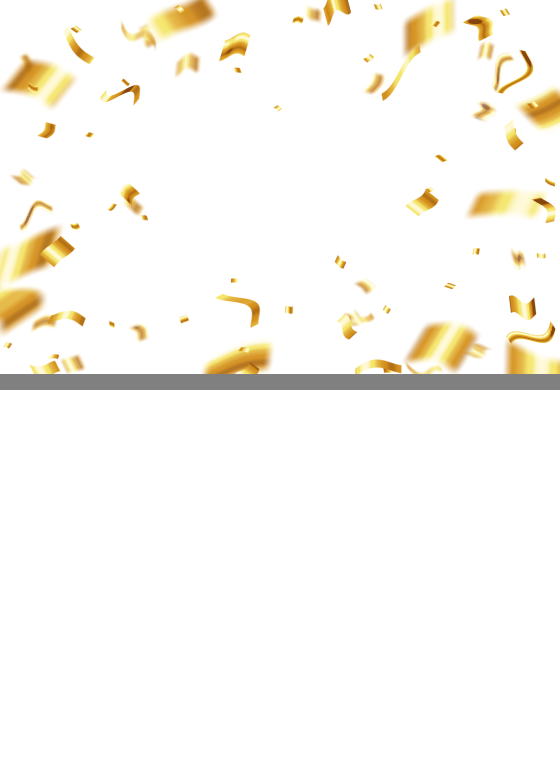
Top: the whole. Bottom: its middle third, enlarged.
Reproduce this background procedurally as a WebGL 1 fragment shader.

```glsl
precision highp float;
// Golden confetti and ribbons, sharp and out of focus, around an empty white centre.

uniform vec2 u_resolution;

// Four random values from one number
vec4 hash4(float n) {
  vec4 h = fract(vec4(n) * vec4(0.1031, 0.1030, 0.0973, 0.1099));
  h += dot(h, h.wzxy + 33.33);
  return fract((h.xxyz + h.yzzw) * h.zywx);
}

vec2 rotate(vec2 p, float angle) {
  float c = cos(angle), s = sin(angle);
  return vec2(c * p.x + s * p.y, c * p.y - s * p.x);
}

// Metallic ramp from brown through amber and yellow to cream
vec3 goldRamp(float t) {
  vec3 c = mix(vec3(0.52, 0.27, 0.05), vec3(0.83, 0.56, 0.11), smoothstep(0.0, 0.25, t));
  c = mix(c, vec3(0.89, 0.70, 0.24), smoothstep(0.25, 0.6, t));
  c = mix(c, vec3(0.96, 0.90, 0.42), smoothstep(0.55, 0.82, t));
  return mix(c, vec3(1.0, 0.98, 0.86), smoothstep(0.85, 1.0, t));
}

float softInside(float d, float blur) {
  return 1.0 - smoothstep(-blur, blur, d);
}

// Spread a unit-square point evenly over a frame around a central hole
vec2 aroundHole(vec2 unit, float hole) {
  vec2 q = unit * 2.0 - 1.0;
  float m = max(max(abs(q.x), abs(q.y)), 0.001);
  return 0.5 + 0.5 * q * sqrt(mix(hole * hole, 1.0, m * m)) / m;
}

// A skewed, wavy strip of foil: colour in rgb, coverage in a
vec4 foil(vec2 q, vec2 halfSize, float skew, float wave, float blur, vec4 rnd) {
  q.x += skew * q.y;
  float u = q.x / halfSize.x;
  float freq = mix(1.6, 3.4, rnd.x);
  float phase = 6.283 * rnd.y;
  float bend = wave * halfSize.x * sin(freq * u + phase);
  float slope = wave * freq * cos(freq * u + phase);
  float dAcross = (abs(q.y - bend) - halfSize.y) / sqrt(1.0 + slope * slope);
  float dAlong = (abs(q.x) - halfSize.x) / sqrt(1.0 + skew * skew);
  float cover = softInside(dAcross, blur) * softInside(dAlong, blur);

  // Bands of reflected light, with a shadow on one side of each fold
  float v = (q.y - bend) / halfSize.y;
  float along = mix(u, v, step(0.65, rnd.z));
  float light = 0.5 + 0.48 * sin(along * mix(1.5, 3.2, rnd.w) + 6.283 * rnd.z);
  light = mix(0.12, 1.0, light) - 0.45 * smoothstep(0.35, 1.1, slope);
  return vec4(goldRamp(clamp(light, 0.0, 1.0)), cover);
}

// Paint one layer of scattered foil over the base colour
vec3 scatter(vec3 base, vec2 p, float aspect, float count, float seed, float hole,
             vec2 halfSize, float wave, float spin, float blur, float opacity) {
  for (int i = 0; i < 48; i++) {
    float id = float(i);
    if (id >= count) break;
    vec4 place = hash4(id + seed);
    vec4 look = hash4(id + seed + 71.7);
    vec2 unit = fract(id * vec2(0.7549, 0.5698) + 0.12 * place.xy + hash4(seed).xy);
    vec2 center = aroundHole(unit, hole) * vec2(aspect, 1.0);
    vec2 size = halfSize * mix(vec2(0.65), vec2(1.35), vec2(place.z, look.w));
    vec2 q = rotate(p - center, (place.w - 0.5) * 2.0 * spin);
    float skew = mix(-0.6, 0.6, look.y);
    vec4 piece = foil(q, size, skew, wave * mix(0.4, 1.2, look.x), blur, look);
    base = mix(base, piece.rgb, piece.a * opacity);
  }
  return base;
}

void main() {
  vec2 p = gl_FragCoord.xy / u_resolution.y;
  float aspect = u_resolution.x / u_resolution.y;
  float edge = 0.8 / u_resolution.y;
  vec3 color = vec3(1.0);

  // Distant soft flakes and curls
  color = scatter(color, p, aspect, 16.0, 11.0, 0.50, vec2(0.023, 0.015), 0.25, 1.2, 0.008, 0.75);
  color = scatter(color, p, aspect, 5.0, 29.0, 0.60, vec2(0.045, 0.008), 0.35, 1.0, 0.005, 0.75);

  // Large foil close to the viewer, far out of focus
  color = scatter(color, p, aspect, 10.0, 43.0, 0.78, vec2(0.080, 0.043), 0.20, 0.8, 0.016, 0.95);

  // Sharp flakes, curled pieces and long ribbons
  color = scatter(color, p, aspect, 34.0, 101.0, 0.36, vec2(0.011, 0.007), 0.12, 0.8, edge, 1.0);
  color = scatter(color, p, aspect, 12.0, 167.0, 0.46, vec2(0.029, 0.020), 0.30, 1.2, edge, 1.0);
  color = scatter(color, p, aspect, 9.0, 211.0, 0.52, vec2(0.055, 0.009), 0.45, 1.3, edge, 1.0);

  gl_FragColor = vec4(color, 1.0);
}
```
